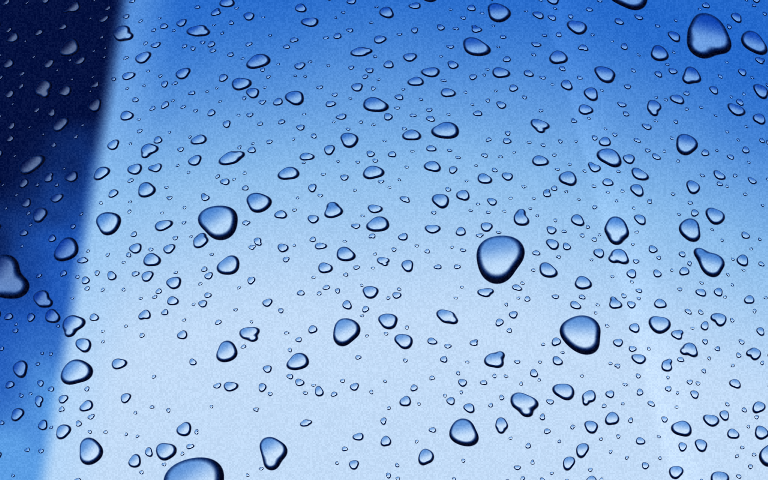
Give the GLSL for this texture, as a Shadertoy shader.

```glsl
// Water drops beaded on a glossy blue panel, seen in perspective
#define LAYERS 4
#define INK vec3(0.015, 0.03, 0.11)
#define NAVY vec3(0.04, 0.15, 0.39)
#define BLUE vec3(0.14, 0.41, 0.80)
#define SKY vec3(0.53, 0.73, 0.92)
#define PALE vec3(0.76, 0.86, 0.97)
#define SHADE_DIR vec2(0.42, -0.91)
#define RIM_SHIFT 0.15
#define GRAIN 0.055

struct Drop { vec2 center; vec2 local; float radius; float field; float seed; };

float hash(vec2 p) {
    vec3 v = fract(vec3(p.xyx) * 0.1031);
    v += dot(v, v.yzx + 33.33);
    return fract((v.x + v.y) * v.z);
}

float noise(vec2 p) {
    vec2 i = floor(p), f = fract(p);
    f = f * f * (3.0 - 2.0 * f);
    return mix(mix(hash(i), hash(i + vec2(1, 0)), f.x),
               mix(hash(i + vec2(0, 1)), hash(i + vec2(1, 1)), f.x), f.y);
}

float fbm(vec2 p) {
    return 0.55 * noise(p) + 0.3 * noise(p * 2.1 + 7.0) + 0.15 * noise(p * 4.3 + 3.0);
}

mat2 rotation(float a) { return mat2(cos(a), sin(a), -sin(a), cos(a)); }

// Wobbly unit blob: 0 inside, 1 on the outline; some grow a second lobe
float blobField(vec2 q, float seed) {
    float a = atan(q.y, q.x);
    float wobble = 0.09 * sin(2.0 * a + seed * 40.0) + 0.07 * sin(3.0 * a + seed * 91.0);
    float body = length(q) / (1.0 + wobble);
    if (fract(seed * 17.3) < 0.84) return body;
    float turn = seed * 63.0;
    float lobe = length(q - 1.05 * vec2(cos(turn), sin(turn))) + 0.5;
    float h = clamp(0.5 + 0.5 * (lobe - body) / 0.5, 0.0, 1.0);
    return mix(lobe, body, h) - 0.5 * h * (1.0 - h);
}

// Cell size, smallest radius, largest radius, share of filled cells
vec4 layerSpec(int k) {
    if (k == 0) return vec4(0.30, 0.038, 0.060, 0.55);
    if (k == 1) return vec4(0.115, 0.015, 0.028, 0.88);
    if (k == 2) return vec4(0.060, 0.0075, 0.0145, 0.80);
    return vec4(0.033, 0.0028, 0.0065, 0.62);
}

// Drops get scarce low on the left and crowd towards the top
float density(vec2 c) {
    float open = smoothstep(0.7, 0.1, c.y) * smoothstep(1.15, 0.7, c.x) * smoothstep(0.12, 0.3, c.x);
    return (1.0 - 0.5 * open) * mix(0.78, 1.1, c.y) * mix(0.75, 1.2, noise(c * 5.0));
}

Drop nearestDrop(vec2 p, int k) {
    vec4 spec = layerSpec(k);
    float offset = float(k) * 37.0 + 50.0;
    mat2 turn = rotation(0.4 + 0.55 * float(k));
    vec2 home = floor(turn * p / spec.x);
    Drop best = Drop(vec2(9.0), vec2(9.0), 0.01, 9.0, 0.0);
    float bestDist = 9.0;
    for (int j = -1; j <= 1; j++)
    for (int i = -1; i <= 1; i++) {
        vec2 cell = home + vec2(i, j);
        vec2 id = cell + offset;
        vec2 jitter = 0.5 + 0.64 * (vec2(hash(id), hash(id + 11.7)) - 0.5);
        vec2 c = (cell + jitter) * spec.x * turn;
        if (hash(id + 23.1) > spec.w * density(c)) continue;
        float pick = hash(id + 31.9), seed = hash(id + 47.3);
        float r = mix(spec.y, spec.z, pick * pick) * mix(1.15, 0.85, c.y);
        // Stretch follows the fan of the perspective
        float stretch = mix(1.0, 1.22, c.y) + 0.25 * (seed - 0.4);
        vec2 q = rotation(0.75 * (c.x - 0.75)) * (p - c) / r;
        q /= vec2(stretch, 1.0 / stretch);
        float f = blobField(q, seed);
        float d = (f - 1.0) * r;
        if (d < bestDist) { bestDist = d; best = Drop(c, q, r, f, seed); }
    }
    return best;
}

vec3 panel(vec2 p) {
    float t = 1.0 - 0.95 * p.y - 0.25 * (p.x - 0.75) * (p.x - 0.75);
    t += 0.06 * (fbm(p * 4.0) - 0.5);
    vec3 col = mix(BLUE, SKY, smoothstep(-0.03, 0.43, t));
    col = mix(col, PALE, smoothstep(0.3, 0.72, t));
    // Faint streak on the right, soft bright fold on the left
    float streak = p.x - 1.40 + 0.27 * p.y;
    col += 0.035 * smoothstep(-0.01, 0.01, streak) * smoothstep(0.12, 0.0, streak);
    float fold = p.x - 0.10 - 0.17 * p.y;
    col = mix(col, vec3(0.62, 0.80, 0.97), 0.4 * smoothstep(0.13, 0.0, fold));
    // Side panel reflecting a dark sky
    float cloud = p.y + 0.35 * (fbm(p * 6.0) - 0.5) - 0.5 * fold;
    vec3 side = mix(vec3(0.36, 0.62, 0.90), vec3(0.12, 0.34, 0.72), smoothstep(0.05, 0.5, cloud));
    side = mix(side, vec3(0.02, 0.07, 0.25), smoothstep(0.42, 0.8, cloud));
    return mix(side, col, smoothstep(-0.035, 0.012, fold));
}

vec3 shadeDrop(Drop d, vec3 base) {
    float low = dot(d.local, SHADE_DIR);
    vec3 glow = mix(base, PALE + 0.04, 0.42);
    vec3 col = mix(base * vec3(0.5, 0.68, 0.88), glow, smoothstep(-0.9, 0.35, low));
    float rim = blobField(d.local + RIM_SHIFT * SHADE_DIR, d.seed);
    col = mix(col, NAVY * 0.9, smoothstep(0.70, 0.90, rim));
    return mix(col, INK, smoothstep(0.84, 1.0, rim));
}

void mainImage(out vec4 fragColor, in vec2 fragCoord) {
    vec2 p = fragCoord / iResolution.y;
    vec3 base = panel(p), col = base;
    // Larger drops clear the smaller ones around them
    for (int k = LAYERS - 1; k >= 0; k--) {
        Drop d = nearestDrop(p, k);
        float soft = 0.8 / (iResolution.y * d.radius);
        if (d.field > 1.0 + soft) continue;
        bool covered = false;
        for (int j = 0; j < k; j++) {
            Drop big = nearestDrop(d.center, j);
            if ((big.field - 1.0) * big.radius < d.radius * 1.15 + 0.003) covered = true;
        }
        if (covered) continue;
        col = mix(col, shadeDrop(d, base), smoothstep(1.0 + soft, 1.0 - soft, d.field));
    }
    col += GRAIN * (hash(floor(p * 320.0) + 5.0) - 0.5);
    fragColor = vec4(clamp(col, 0.0, 1.0), 1.0);
}
```
